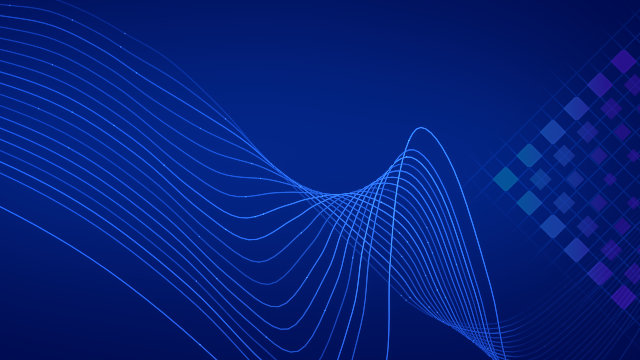
Give the GLSL for this background, as a Shadertoy shader.

```glsl
#define STRAND_GAPS 19.0
#define STEPS 6
#define STRAND_WIDTH 0.0004
#define DOT_RADIUS 0.0022
#define DOT_CHANCE 0.045
#define TILE_ORIGIN vec2(1.405, 0.502)
#define TILE_STEP vec2(0.0965, 0.0655)
#define TILE_SIZE 0.037
#define NAVY vec3(0.0, 0.035, 0.295)
#define ROYAL vec3(0.012, 0.125, 0.265)
#define STRAND_BLUE vec3(0.13, 0.38, 0.90)
#define STRAND_ICE vec3(0.46, 0.78, 0.95)

const int KNOTS = 16;

// Knots of the two outer strands; all others are blends of them
const vec2 UPPER[KNOTS] = vec2[KNOTS](
    vec2(-0.208, 1.035), vec2(0.0, 1.019), vec2(0.127, 1.009),
    vec2(0.243, 0.965), vec2(0.347, 0.907), vec2(0.475, 0.829),
    vec2(0.625, 0.688), vec2(0.736, 0.560), vec2(0.880, 0.417),
    vec2(1.042, 0.252), vec2(1.100, 0.194), vec2(1.146, 0.153),
    vec2(1.238, 0.109), vec2(1.412, 0.111), vec2(1.597, 0.248),
    vec2(1.829, 0.468));
const vec2 LOWER[KNOTS] = vec2[KNOTS](
    vec2(-0.278, 0.537), vec2(0.0, 0.426), vec2(0.301, 0.248),
    vec2(0.602, 0.0), vec2(0.843, -0.257), vec2(0.991, -0.347),
    vec2(1.072, -0.019), vec2(1.083, 0.259), vec2(1.111, 0.525),
    vec2(1.169, 0.646), vec2(1.262, 0.525), vec2(1.363, 0.204),
    vec2(1.417, -0.030), vec2(1.539, -0.157), vec2(1.690, -0.042),
    vec2(1.852, 0.213));

float hash(float n) { return fract(sin(n * 12.9898) * 43758.5); }

float cross2(vec2 a, vec2 b) { return a.x * b.y - a.y * b.x; }

float glow(vec2 p, vec2 center, vec2 radius) {
    vec2 q = (p - center) / radius;
    return exp(-dot(q, q));
}

// Both outer strands at once: xy is the upper, zw the lower
vec4 rail(int k) {
    k = min(k, KNOTS - 1);
    return vec4(UPPER[k], LOWER[k]);
}

vec4 spline(vec4 a, vec4 b, vec4 c, vec4 d, float u) {
    return b + 0.5 * u * (c - a + u * (2.0 * a - 5.0 * b + 4.0 * c - d
        + u * (3.0 * (b - c) + d - a)));
}

// Light of the strand nearest to blend t within one cell of the sheet
vec3 strandLight(vec2 p, float px, float t, vec4 start, vec4 end, float cell) {
    float s = clamp(t, 0.0, 1.0) * STRAND_GAPS;
    // The last strand stands apart from the even spacing
    float id = s > STRAND_GAPS - 1.5 ? STRAND_GAPS : min(floor(s + 0.5), STRAND_GAPS - 3.0);
    float blend = id / STRAND_GAPS;
    vec2 a = mix(start.xy, start.zw, blend);
    vec2 ab = mix(end.xy, end.zw, blend) - a;
    vec2 ap = p - a;
    float dist = length(ap - ab * clamp(dot(ap, ab) / max(dot(ab, ab), 1e-8), 0.0, 1.0));
    if (dist > 0.02) return vec3(0.0);

    float focus = glow(p, vec2(0.95, 0.42), vec2(0.4, 0.35));
    float bright = 0.26 + 0.24 * hash(id + 3.0) + 0.2 * smoothstep(0.7, 0.9, blend);
    bright *= mix(0.45, 1.0, smoothstep(0.0, 0.1, blend)) * (1.0 + 0.25 * focus);
    float core = 1.0 - smoothstep(0.0, px, dist - STRAND_WIDTH);
    vec3 tint = mix(STRAND_BLUE, STRAND_ICE, clamp(0.4 * focus + 0.6 * bright - 0.1, 0.0, 1.0));
    // Scattered beads
    float bead = 1.0 - smoothstep(-0.5 * px, 0.5 * px, length(ap) - DOT_RADIUS);
    bead *= step(hash(id * 7.3 + cell * 2.1), DOT_CHANCE);
    return tint * bright * (core + 0.04 * exp(-dist / 0.005)) + STRAND_ICE * 0.3 * bead;
}

// Strands are rulings of a folded sheet; invert each cell for its blend
vec3 strands(vec2 p, float px) {
    vec3 light = vec3(0.0);
    vec4 k0 = rail(0), k1 = rail(1), k2 = rail(2);
    for (int k = 3; k <= KNOTS; k++) {
        vec4 k3 = rail(k);
        vec4 start = k1;
        for (int j = 1; j <= STEPS; j++) {
            vec4 end = spline(k0, k1, k2, k3, float(j) / float(STEPS));
            vec4 low = min(start, end), high = max(start, end);
            if (all(greaterThan(p, min(low.xy, low.zw) - 0.02))
                && all(lessThan(p, max(high.xy, high.zw) + 0.02))) {
                vec2 e = p - start.xy, f = start.zw - start.xy;
                vec2 g = end.xy - start.xy, h = end.zw - start.zw - g;
                float a = -cross2(f, h), b = cross2(e, h) - cross2(f, g), c = cross2(e, g);
                float root = sqrt(max(b * b - 4.0 * a * c, 0.0));
                float q = -0.5 * (b + (b < 0.0 ? -root : root));
                if (abs(a) < 1e-8) a = 1e-8;
                if (abs(q) < 1e-8) q = 1e-8;
                float cell = float(k * STEPS + j);
                light = max(light, strandLight(p, px, q / a, start, end, cell));
                light = max(light, strandLight(p, px, c / q, start, end, cell));
            }
            start = end;
        }
        k0 = k1; k1 = k2; k2 = k3;
    }
    return light * mix(1.0, 0.2, smoothstep(1.37, 1.47, p.x));
}

// Crosshatch and shrinking diamonds in a wedge open to the right
vec3 wedge(vec3 color, vec2 p, float px) {
    vec2 q = p - TILE_ORIGIN;
    vec2 diagonal = vec2(q.x + q.y, q.x - q.y) / TILE_STEP.y;
    vec2 offset = abs(fract(diagonal) - 0.5) * TILE_STEP.y * 0.707;
    vec2 id = floor(diagonal);
    vec2 ragged = 0.08 * vec2(hash(id.x + 31.0), hash(id.y + 57.0)) - 0.04;
    vec2 hatch = (1.0 - smoothstep(0.0, px, offset - 0.0006))
        * smoothstep(-0.18, -0.02, q.x - abs(q.y) + ragged);
    color += vec3(0.01, 0.055, 0.115) * max(hatch.x, hatch.y);

    float row = floor(q.y / TILE_STEP.y + 0.5);
    float along = q.x - abs(row) * TILE_STEP.y;
    float column = max(floor(along / TILE_STEP.x + 0.5), 0.0);
    vec2 local = abs(vec2(along - column * TILE_STEP.x, q.y - row * TILE_STEP.y));
    float edge = (local.x + local.y - TILE_SIZE + 0.006 * column) * 0.707;
    float tile = (1.0 - smoothstep(-0.5 * px, 0.5 * px, edge)) * step(abs(row), 5.0);
    vec3 tint = mix(vec3(0.02, 0.38, 0.63), vec3(0.12, 0.28, 0.69), smoothstep(0.0, 0.15, q.x));
    tint = mix(tint, vec3(0.20, 0.07, 0.61), smoothstep(0.14, 0.32, q.x));
    return mix(color, tint, tile * (column < 0.5 ? 0.78 : 0.58));
}

void mainImage(out vec4 fragColor, in vec2 fragCoord) {
    vec2 p = fragCoord / iResolution.y;
    float px = 1.0 / iResolution.y;
    // Soft blue light over navy
    float light = 0.85 * glow(p, vec2(0.76, 0.58), vec2(0.68, 0.48))
        + 0.5 * glow(p, vec2(0.0, 0.6), vec2(0.45, 0.40))
        + 0.45 * glow(p, vec2(1.42, 0.5), vec2(0.38, 0.38));
    vec3 color = NAVY + ROYAL * light;
    color = wedge(color, p, px) + strands(p, px);
    fragColor = vec4(min(color, 1.0), 1.0);
}
```
